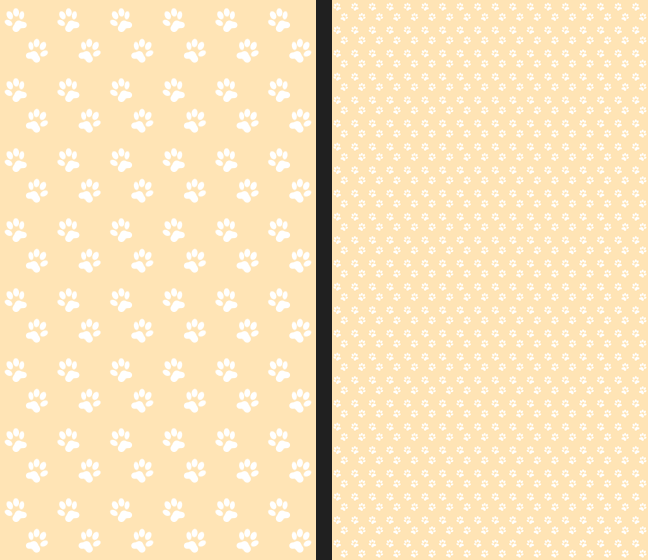
Left: one tile. Right: repeated 3 by 3.
Reproduce this pattern procedurally as a Shadertoy shader.

```glsl
// White paw prints on cream, in staggered rows of mirrored pairs.

// Ellipse whose long (y) axis leans left by the tilt angle.
float ellipse(vec2 p, vec2 radii, float tilt) {
    float c = cos(tilt), s = sin(tilt);
    vec2 q = vec2(c * p.x + s * p.y, c * p.y - s * p.x);
    return (length(q / radii) - 1.0) * min(radii.x, radii.y);
}

float circle(vec2 p, float radius) {
    return length(p) - radius;
}

float smoothUnion(float a, float b, float k) {
    float h = max(k - abs(a - b), 0.0) / k;
    return min(a, b) - 0.25 * h * h * k;
}

float paw(vec2 p) {
    // Four toes, fanned from left to right
    float toes = ellipse(p - vec2(-0.155, -0.05), vec2(0.055, 0.083), 1.05);
    toes = min(toes, ellipse(p - vec2(-0.13, 0.105), vec2(0.06, 0.087), 0.45));
    toes = min(toes, ellipse(p - vec2(0.0, 0.165), vec2(0.06, 0.085), 0.1));
    toes = min(toes, ellipse(p - vec2(0.115, 0.105), vec2(0.05, 0.083), -0.15));

    // Three-lobed pad
    float pad = circle(p - vec2(0.055, -0.085), 0.083);
    pad = smoothUnion(pad, circle(p - vec2(0.155, -0.095), 0.063), 0.05);
    pad = smoothUnion(pad, circle(p - vec2(0.0, -0.165), 0.073), 0.05);
    return min(toes, pad);
}

void mainImage(out vec4 fragColor, in vec2 fragCoord) {
    // Six cells across, eight down
    vec2 cellSize = vec2(1.08, 1.44);
    vec2 p = fract(fragCoord / iResolution.xy * vec2(6.0, 8.0)) * cellSize;
    float pixel = 6.0 * cellSize.x / iResolution.x;

    // One paw and its lower mirror twin per cell
    float d = paw(p - vec2(0.33, 1.02));
    d = min(d, paw(vec2(0.75 - p.x, p.y - 0.39)));

    float ink = clamp(0.5 - d / pixel, 0.0, 1.0);
    fragColor = vec4(mix(vec3(1.0, 0.895, 0.71), vec3(1.0), ink), 1.0);
}
```
